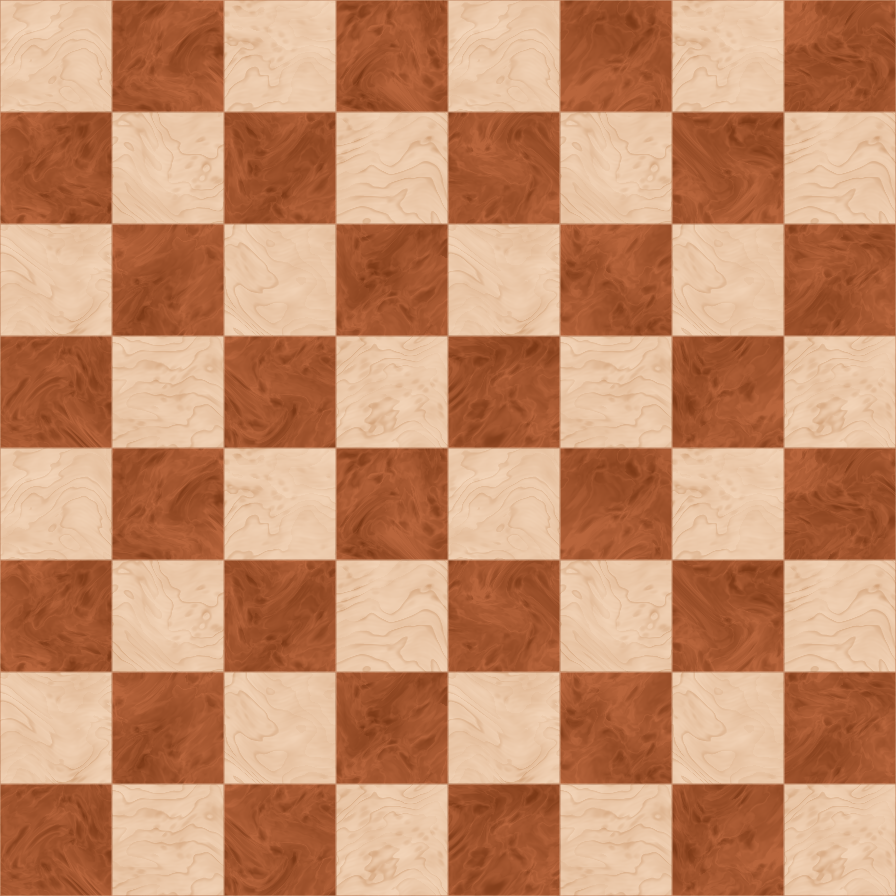
This pattern is drawn by a three.js fragment shader. Its source:

```glsl
// Chequered wood veneer: pale maple squares alternating with red-brown burl.
varying vec2 vUv;

const float SQUARES = 8.0;                  // squares across and down
const float EDGE = 0.012;                   // softness of the joints, in squares
const vec2 MAPLE_PERIOD = vec2(4.0, 4.0);   // squares before a veneer recurs
const vec2 BURL_PERIOD = vec2(8.0, 4.0);
const vec3 MAPLE_LIGHT = vec3(0.950, 0.830, 0.720);
const vec3 MAPLE_DARK = vec3(0.830, 0.640, 0.480);
const vec3 BURL_LIGHT = vec3(0.720, 0.395, 0.235);
const vec3 BURL_DARK = vec3(0.490, 0.225, 0.090);
const float PI = 3.14159265;

vec2 hash2(vec2 p) {
  vec3 q = fract(p.xyx * vec3(0.1031, 0.1030, 0.0973));
  q += dot(q, q.yzx + 33.33);
  return fract((q.xx + q.yz) * q.zy);
}

float noise(vec2 p) {
  vec2 i = floor(p), f = fract(p);
  f = f * f * (3.0 - 2.0 * f);
  vec2 e = vec2(1.0, 0.0);
  return mix(mix(hash2(i).x, hash2(i + e).x, f.x),
             mix(hash2(i + e.yx).x, hash2(i + e.xx).x, f.x), f.y);
}

float fbm(vec2 p) {
  float sum = 0.0, amp = 0.533;
  for (int i = 0; i < 4; i++) {
    sum += amp * noise(p);
    p = mat2(1.6, 1.2, -1.2, 1.6) * p + 7.3;
    amp *= 0.5;
  }
  return sum;
}

// Layered sines that bend the grain
vec2 bend(vec2 p, float amount) {
  for (int i = 1; i <= 3; i++) {
    float f = 3.5 * float(i);
    p += amount * sin(p.yx * f + vec2(1.7, 4.1) * float(i)) / f;
  }
  return p;
}

// Cellular noise: x = distance to the nearest knot, y = its random strength
vec2 knots(vec2 p) {
  vec2 i = floor(p), best = vec2(8.0, 0.0);
  for (int y = -1; y <= 1; y++) {
    for (int x = -1; x <= 1; x++) {
      vec2 c = i + vec2(float(x), float(y));
      float d = length(c + hash2(c) - p);
      if (d < best.x) best = vec2(d, hash2(c + 19.7).y);
    }
  }
  return best;
}

vec3 maple(vec2 p, vec2 seed) {
  vec2 kind = hash2(seed + 3.1);
  vec2 q = bend(p + 23.0 * hash2(seed + 8.6), 0.35);
  float flow = fbm(q * vec2(1.6, 2.2));

  // Growth rings: slow shading up to a thin dark line
  float rings = mix(3.0, 8.0, kind.x);
  float h = fract(rings * (q.y + (kind.y - 0.5) * q.x) + mix(9.0, 4.0, kind.x) * flow);
  float line = smoothstep(0.72, 0.94, h) * (1.0 - smoothstep(0.94, 1.0, h));
  line *= smoothstep(0.25, 0.7, noise(q * 3.0 + 5.0));

  // Clusters of small bird's-eye flecks
  vec2 k = knots(q * vec2(9.0, 12.0) + 2.0 * flow);
  float cluster = smoothstep(0.48, 0.68, fbm(q * 2.3 + 11.0));
  float fleck = smoothstep(0.45, 0.1, k.x) * step(0.35, k.y) * cluster;

  float fibre = noise(q * vec2(10.0, 55.0)) - 0.5;
  float blotch = fbm(q * vec2(4.0, 6.0) + 31.0) - 0.5;
  float tone = 0.20 + 0.34 * line + 0.30 * fleck + 0.10 * h * h
             + 0.10 * fibre + 0.55 * blotch;
  return mix(MAPLE_LIGHT, MAPLE_DARK, clamp(tone, 0.0, 1.0));
}

vec3 burl(vec2 p, vec2 seed) {
  vec2 q = bend(p + 23.0 * hash2(seed + 41.2), 0.5);
  float cloud = fbm(q * 2.6);
  vec2 swirl = q + 0.22 * vec2(fbm(q * 5.0 + 3.0), fbm(q * 5.0 + 17.0));

  // Curling figure: light veins along the folds of the noise
  float fold = abs(2.0 * fbm(swirl * 7.0 + 2.0 * cloud) - 1.0);
  float vein = 1.0 - smoothstep(0.0, 0.22, fold);

  // Dark eyes ringed by paler wood
  vec2 k = knots(swirl * 6.5);
  float present = smoothstep(0.3, 0.7, k.y);
  float eye = smoothstep(0.42, 0.08, k.x) * present;
  float halo = smoothstep(0.14, 0.0, abs(k.x - 0.48)) * present;

  float pores = noise(swirl * 34.0) - 0.5;
  float tone = 0.60 + 0.95 * (cloud - 0.5) + 0.18 * vein - 0.36 * eye
             + 0.12 * halo + 0.16 * pores;
  return mix(BURL_DARK, BURL_LIGHT, clamp(tone, 0.0, 1.0));
}

void main() {
  vec2 board = vUv * SQUARES;
  vec2 cell = mod(floor(board), SQUARES);
  vec2 local = fract(board);

  // Signed chequer, positive on burl, softened at each joint
  vec2 wave = clamp(sin(board * PI) / (PI * EDGE), -1.0, 1.0);
  float isBurl = 0.5 + 0.5 * wave.x * wave.y;

  vec3 pale = maple(local, mod(cell, MAPLE_PERIOD));
  vec3 red = burl(local, mod(cell, BURL_PERIOD));
  gl_FragColor = vec4(mix(pale, red, isBurl), 1.0);
}
```
